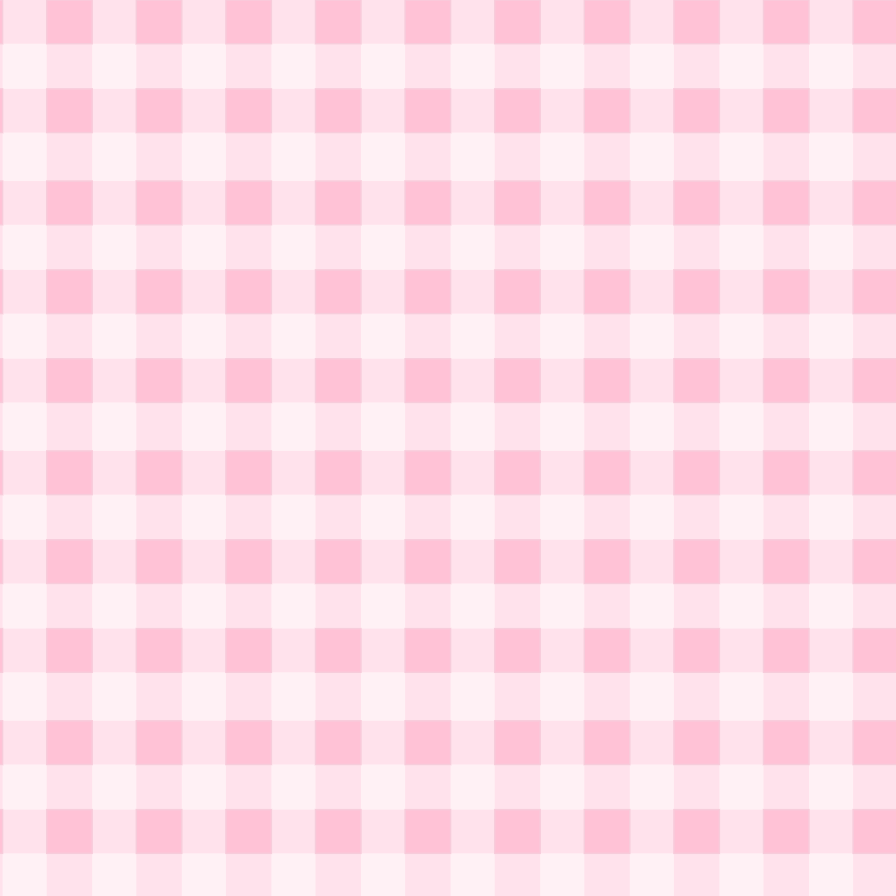
Reproduce this pattern procedurally as a WebGL 2 fragment shader.

```glsl
#version 300 es
precision highp float;

uniform vec2 u_resolution;
out vec4 fragColor;

const vec3 LIGHT_PINK = vec3(1.0, 0.947, 0.962);
const vec3 MID_PINK = vec3(1.0, 0.888, 0.925);
const vec3 DEEP_PINK = vec3(1.0, 0.76, 0.84);
const vec3 SEAM_PINK = vec3(0.97, 0.80, 0.86);

const float COLUMN_PERIOD = 0.1;
const float COLUMN_CENTER = 0.0775;
const float COLUMN_HALF_WIDTH = 0.0254;

const float ROW_PERIOD = 0.1004;
const float ROW_CENTER = 0.0244;
const float ROW_HALF_WIDTH = 0.0244;
const float ROW_DRIFT = 0.00124;

const float SEAM_HALF_WIDTH = 0.0008;

// Index of the nearest stripe
float stripeIndex(float position, float firstCenter, float period) {
    return floor((position - firstCenter) / period + 0.5);
}

// Signed distance to a stripe, negative inside
float stripeDistance(float position, float center, float halfWidth) {
    return abs(position - center) - halfWidth;
}

// Slight uneven spacing that cycles every three rows
float rowDrift(float index, float amount) {
    return amount * (1.0 - mod(index + 1.0, 3.0));
}

float coverage(float signedDistance, float pixel) {
    return clamp(0.5 - signedDistance / pixel, 0.0, 1.0);
}

vec3 gingham(float columnCover, float rowCover) {
    vec3 outsideColumn = mix(LIGHT_PINK, MID_PINK, rowCover);
    vec3 insideColumn = mix(MID_PINK, DEEP_PINK, rowCover);
    return mix(outsideColumn, insideColumn, columnCover);
}

void main() {
    vec2 uv = gl_FragCoord.xy / u_resolution;
    float pixel = 1.0 / min(u_resolution.x, u_resolution.y);
    float fromTop = 1.0 - uv.y;

    // Vertical stripes
    float column = stripeIndex(uv.x, COLUMN_CENTER, COLUMN_PERIOD);
    float columnCenter = COLUMN_CENTER + column * COLUMN_PERIOD;
    float columnDistance = stripeDistance(uv.x, columnCenter, COLUMN_HALF_WIDTH);

    // Horizontal stripes, counted from the top
    float row = stripeIndex(fromTop, ROW_CENTER, ROW_PERIOD);
    float rowCenter = ROW_CENTER + row * ROW_PERIOD + rowDrift(row, ROW_DRIFT);
    float rowDistance = stripeDistance(fromTop, rowCenter, ROW_HALF_WIDTH);

    vec3 color = gingham(coverage(columnDistance, pixel), coverage(rowDistance, pixel));

    // Thin muted seam around each deep square
    float squareDistance = max(columnDistance, rowDistance);
    float seam = coverage(abs(squareDistance) - SEAM_HALF_WIDTH, pixel);
    color = mix(color, SEAM_PINK, seam);

    fragColor = vec4(color, 1.0);
}
```
